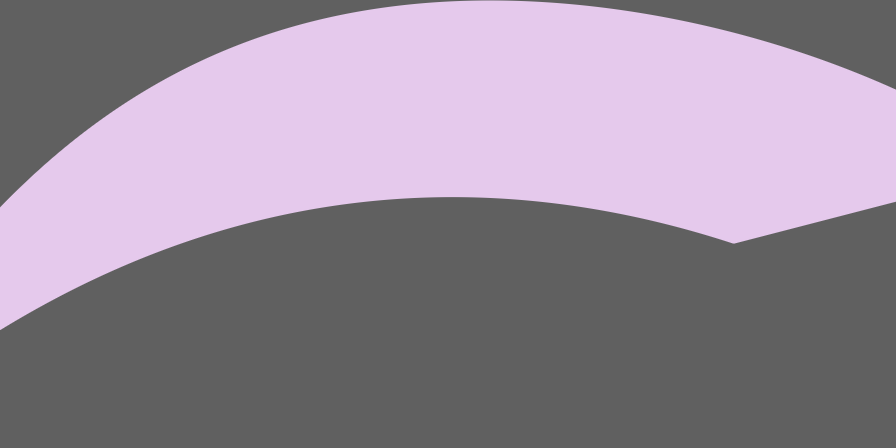
Give the GLSL for this background, as a Shadertoy shader.

```glsl
const vec3 GREY = vec3(0.378);
const vec3 LILAC = vec3(0.898, 0.789, 0.927);

// Height of a skewed arch; bend holds its quadratic, cubic and quartic terms
float archHeight(float x, vec2 peak, vec3 bend) {
    float u = x - peak.x;
    return peak.y - u * u * (bend.x + u * (bend.y + u * bend.z));
}

// Height of a straight line through a point
float lineHeight(float x, vec2 point, float slope) {
    return point.y + slope * (x - point.x);
}

// Antialiased coverage of the positive side of a field
float coverage(float field) {
    float pixelStep = length(vec2(dFdx(field), dFdy(field)));
    return clamp(field / max(pixelStep, 1e-5) + 0.5, 0.0, 1.0);
}

void mainImage(out vec4 fragColor, in vec2 fragCoord) {
    // Canvas height is one unit
    vec2 p = fragCoord / iResolution.y;

    // Band edges: a wide upper arch, and a lower arch meeting a rising line
    float upperEdge = archHeight(p.x, vec2(1.094, 0.999), vec3(0.265, -0.0637, 0.0429));
    float lowerArch = archHeight(p.x, vec2(1.010, 0.560), vec3(0.272, -0.015, 0.004));
    float risingLine = lineHeight(p.x, vec2(1.638, 0.456), 0.259);

    // Fill between the edges
    float band = coverage(upperEdge - p.y)
               * coverage(p.y - lowerArch)
               * coverage(p.y - risingLine);

    fragColor = vec4(mix(GREY, LILAC, band), 1.0);
}
```
